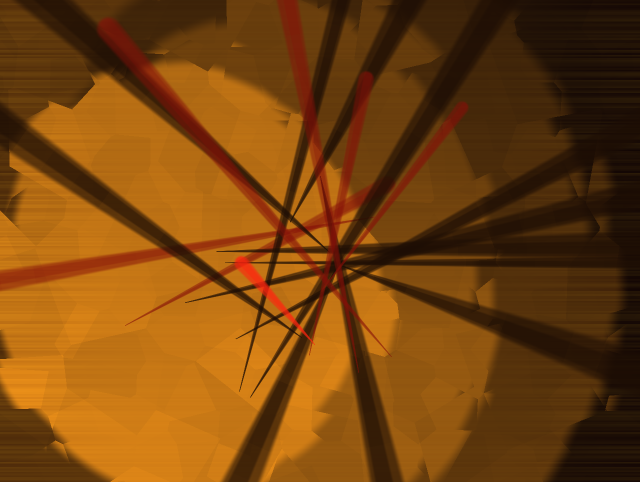
Write a WebGL 1 fragment shader that draws this background.

```glsl
precision highp float;
// Dark and red shafts crossing near a hub, over a glowing wall of amber facets.
// Nested ellipses of light are broken up by random cell offsets, then tapered
// wedges are laid on top, with fine scan lines growing towards the sides.

uniform vec2 u_resolution;

const float ASPECT = 1.326;
const vec2 HUB = vec2(0.690, 0.457);
const vec3 AMBER = vec3(1.0, 0.613, 0.09);
const vec3 SHADOW = vec3(0.11, 0.05, 0.015);
const vec3 RED = vec3(0.52, 0.06, 0.03);
const vec3 EMBER = vec3(1.0, 0.14, 0.06);
const float COARSE_CELLS = 6.5;
const float FINE_CELLS = 12.0;
const float COARSE_SHIFT = 0.10;
const float FINE_SHIFT = 0.045;
const float DARK_OPACITY = 0.84;
const float RED_OPACITY = 0.68;
const float RED_SPREAD = 0.027;
const float SCAN_ROWS = 290.0;
const float FAR = 2.0;

float hash(vec2 p) {
  return fract(sin(dot(p, vec2(127.1, 311.7))) * 43758.5453);
}

vec2 hash2(vec2 p) {
  return vec2(hash(p), hash(p + 17.3));
}

// Random value pair of the nearest scattered cell centre
vec2 cellValue(vec2 p) {
  vec2 base = floor(p);
  vec2 nearest = base;
  float best = 9.0;
  for (int j = -1; j <= 1; j++) {
    for (int i = -1; i <= 1; i++) {
      vec2 cell = base + vec2(float(i), float(j));
      vec2 gap = cell + hash2(cell) - p;
      float d = dot(gap, gap);
      if (d < best) {
        best = d;
        nearest = cell;
      }
    }
  }
  return hash2(nearest + 41.7);
}

// One inside an ellipse, zero outside
float pool(vec2 p, vec2 centre, vec2 radius) {
  return smoothstep(1.03, 0.97, length((p - centre) / radius));
}

// Faceted light: each pool replaces the darker level around it
vec3 facets(vec2 p) {
  vec2 coarse = cellValue(p * COARSE_CELLS);
  vec2 fine = cellValue(p * FINE_CELLS + 5.0);
  vec2 q = p + COARSE_SHIFT * (coarse - 0.5) + FINE_SHIFT * (fine - 0.5);
  float light = mix(0.36, 0.12, smoothstep(0.2, 1.2, q.x));
  light = mix(light, mix(0.38, 0.24, q.y), pool(q, vec2(0.655, 0.431), vec2(0.60, 0.69)));
  light = mix(light, mix(0.59, 0.40, smoothstep(0.25, 0.75, q.y)),
              pool(q, vec2(0.569, 0.431), vec2(0.455, 0.57)));
  light = mix(light, mix(0.83, 0.69, smoothstep(0.1, 0.8, q.y)),
              pool(q, vec2(0.380, 0.425), vec2(0.415, 0.46)));
  light *= 0.91 + 0.11 * coarse.x + 0.07 * fine.y;
  return light * AMBER + vec3(0.0, -0.01, 0.012);
}

// Coverage of a wedge that widens from its tip to a round cap
float wedge(vec2 p, float angle, float offset, float tip, float reach, float spread) {
  vec2 dir = vec2(cos(angle), sin(angle));
  vec2 q = p - HUB;
  float along = dot(q, dir) - tip;
  float across = dot(q, vec2(-dir.y, dir.x)) - offset;
  float size = reach - tip;
  float halfWidth = spread * clamp(along, 0.0, size) + 0.0008;
  float d = length(vec2(max(along - size, 0.0), across));
  float body = 1.0 - smoothstep(0.75, 1.15, d / halfWidth);
  float core = 1.0 - smoothstep(0.4, 0.6, abs(across / halfWidth + 0.15));
  float band = hash(vec2(floor(along * 14.0), floor(angle * 50.0)));
  return step(0.0, along) * body * (0.70 + 0.22 * core + 0.08 * band);
}

// Four dark shafts; each column holds angle, offset, tip and spread
vec3 darkShafts(vec3 color, vec2 p, mat4 shafts) {
  for (int i = 0; i < 4; i++) {
    vec4 s = shafts[i];
    color = mix(color, SHADOW, DARK_OPACITY * wedge(p, s.x, s.y, s.z, FAR, s.w));
  }
  return color;
}

vec3 redShaft(vec3 color, vec2 p, vec4 s) {
  return mix(color, RED, RED_OPACITY * wedge(p, s.x, s.y, s.z, s.w, RED_SPREAD));
}

vec3 scene(vec2 p) {
  vec3 color = facets(p);
  // Scan lines
  float side = smoothstep(0.35, 0.68, abs(p.x - 0.5 * ASPECT));
  float row = hash(vec2(floor(p.y * SCAN_ROWS), 3.0)) - 0.5;
  color += row * vec3(0.07, 0.06, 0.01) * (0.25 + side);
  // Red shafts: angle, offset, tip, reach
  color = redShaft(color, p, vec4(-2.973, -0.077, -0.10, FAR));
  color = redShaft(color, p, vec4(0.495, 0.088, -0.442, 0.175));
  // Dark shafts: upper fan, right fan, lower fan
  color = darkShafts(color, p, mat4(2.416, -0.010, 0.018, 0.052, 2.527, 0.166, -0.038, 0.050,
                                    1.317, 0.120, -0.309, 0.023, 1.080, 0.117, 0.030, 0.060));
  color = darkShafts(color, p, mat4(1.012, -0.004, -0.330, 0.036, 0.489, -0.047, -0.253, 0.032,
                                    0.233, -0.012, -0.318, 0.031, 0.016, 0.025, -0.241, 0.034));
  color = darkShafts(color, p, mat4(0.0, -0.002, -0.224, 0.015, -0.348, -0.002, 0.019, 0.072,
                                    -1.989, 0.012, -0.015, 0.072, -1.357, 0.012, -0.179, 0.053));
  color = redShaft(color, p, vec4(2.282, 0.037, -0.229, 0.669));
  color = redShaft(color, p, vec4(1.760, -0.009, -0.237, FAR));
  color = redShaft(color, p, vec4(1.368, 0.009, -0.200, 0.385));
  color = redShaft(color, p, vec4(0.917, -0.018, -0.064, 0.416));
  return mix(color, EMBER, 0.8 * wedge(p, 2.302, 0.143, -0.103, 0.124, 0.065));
}

void main() {
  // Four samples per pixel smooth the facet edges
  vec3 sum = vec3(0.0);
  for (int j = 0; j < 2; j++) {
    for (int i = 0; i < 2; i++) {
      vec2 shift = (vec2(float(i), float(j)) - 0.5) * 0.5;
      sum += scene((gl_FragCoord.xy + shift) / u_resolution * vec2(ASPECT, 1.0));
    }
  }
  gl_FragColor = vec4(sum * 0.25, 1.0);
}
```
